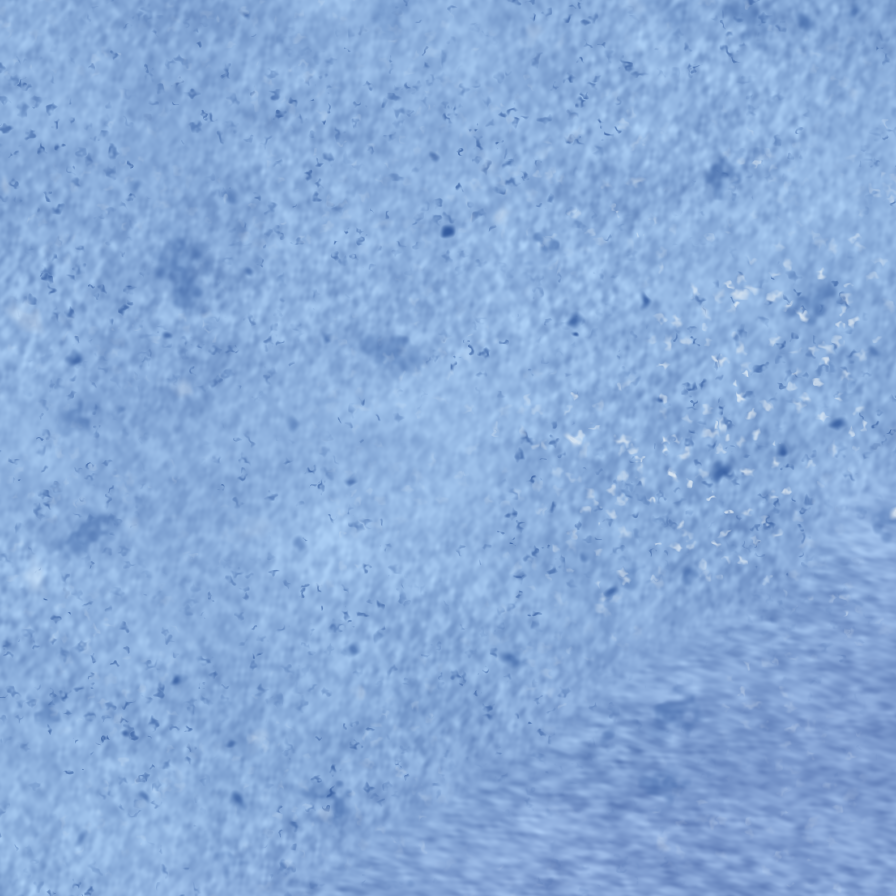
Give the GLSL for this texture, as a WebGL 2 fragment shader.

```glsl
#version 300 es
precision highp float;
// Weathered blue painted surface: fine grain, dark pits, pale chips and a brushed corner.
#define BASE_COLOR vec3(0.538, 0.678, 0.858)
#define BRUSHED_COLOR vec3(0.490, 0.610, 0.812)
#define PIT_COLOR vec3(0.18, 0.34, 0.61)
#define CHIP_COLOR vec3(0.92, 0.95, 0.97)
#define GRAIN_SCALE 112.0
#define GRAIN_CONTRAST 0.205
#define CLOUD_CONTRAST 0.150
#define PIT_DENSITY 0.40
#define CHIP_DENSITY 0.42

uniform vec2 u_resolution;
out vec4 fragColor;

float hash(vec2 p) {
  return fract(sin(dot(p, vec2(127.1, 311.7))) * 43758.5453);
}

float noise(vec2 p) {
  vec2 cell = floor(p), f = fract(p);
  f = f * f * (3.0 - 2.0 * f);
  float low = mix(hash(cell), hash(cell + vec2(1, 0)), f.x);
  float high = mix(hash(cell + vec2(0, 1)), hash(cell + vec2(1, 1)), f.x);
  return mix(low, high, f.y);
}

float fbm(vec2 p) {
  float sum = 0.0, weight = 0.5;
  for (int i = 0; i < 4; i++) {
    sum += weight * noise(p);
    p = mat2(1.6, 1.2, -1.2, 1.6) * p + 7.3;
    weight *= 0.55;
  }
  return sum / 1.01;
}

vec2 rotate(vec2 p, float angle) {
  float c = cos(angle), s = sin(angle);
  return vec2(c * p.x - s * p.y, s * p.x + c * p.y);
}

// Soft ellipses scattered over a jittered grid; radius is in grid cells.
float spots(vec2 p, float cells, float density, float radius, float seed) {
  vec2 q = p * cells, home = floor(q);
  float cover = 0.0;
  for (int j = -1; j <= 1; j++) {
    for (int i = -1; i <= 1; i++) {
      vec2 cell = home + vec2(i, j), key = cell + seed;
      float present = step(hash(key + 5.7), density);
      vec2 jitter = vec2(hash(key), hash(key + 19.3));
      vec2 d = rotate(q - cell - jitter, 6.283 * hash(key + 31.1));
      d.x *= mix(0.5, 1.0, hash(key + 43.9));
      float size = radius * mix(0.45, 1.0, hash(key + 57.7));
      float shape = 1.0 - smoothstep(0.15, 1.35, length(d) / size);
      cover = max(cover, present * shape * mix(0.3, 1.0, hash(key + 71.3)));
    }
  }
  return cover;
}

// Two octaves of stretched noise, centred on zero.
float grain(vec2 p, vec2 stretch, float angle) {
  vec2 q = rotate(p, angle) * stretch * GRAIN_SCALE;
  return 0.6 * noise(q) + 0.4 * noise(rotate(q, 0.5) * 1.7 + 23.1) - 0.5;
}

void main() {
  vec2 p = gl_FragCoord.xy / u_resolution.y;
  vec2 warp = vec2(noise(p * 95.0), noise(p * 95.0 + 40.0)) - 0.5;
  vec2 ragged = vec2(noise(p * 210.0), noise(p * 210.0 + 60.0)) - 0.5;
  float cloud = fbm(p * 5.0 + 3.0) - 0.5;
  float mottle = fbm(p * 22.0 + 9.0) - 0.5;

  // Brushed lower right corner, with a wavering border
  float border = 0.57 * p.x - 0.14 - p.y + 0.14 * cloud + 0.03 * mottle;
  float brushed = smoothstep(-0.03, 0.05, border);
  float depth = smoothstep(-0.16, 0.26, border);

  // Base tone, broad clouds and directional grain
  vec3 color = mix(BASE_COLOR, BRUSHED_COLOR, depth);
  float lit = 0.035 * (1.0 - smoothstep(0.0, 0.9, length(p - vec2(0.1, 0.15))));
  float fine = grain(p, vec2(1.1, 0.8), 0.35);
  float streaks = grain(p + 0.01 * cloud, vec2(0.50, 1.15), 0.15);
  float patchy = mix(0.6, 1.35, noise(p * 6.0 + 11.0));
  float tone = lit + CLOUD_CONTRAST * cloud + 0.07 * mottle;
  tone += GRAIN_CONTRAST * patchy * mix(fine, 1.15 * streaks, brushed);
  color += tone * vec3(1.0, 1.0, 0.78);

  // Dark marks: faint stains, small pits and a few deeper ones
  float stains = spots(p + 0.030 * warp, 6.0, 0.40, 0.16, 3.0);
  float pits = spots(p + 0.009 * ragged, 62.0, PIT_DENSITY, 0.30, 17.0);
  float deep = spots(p + 0.007 * warp, 14.0, 0.22, 0.12, 29.0);
  float crowd = smoothstep(0.2, 0.8, noise(p * 15.0 + 31.0));
  color = mix(color, PIT_COLOR, 0.50 * stains);
  color = mix(color, PIT_COLOR, 0.68 * pits * crowd * (1.0 - 0.75 * brushed));
  color = mix(color, PIT_COLOR, deep * (1.0 - 0.6 * brushed));

  // Pale chips, gathered toward the right
  float gather = 1.0 - smoothstep(0.06, 0.36, length((p - vec2(0.83, 0.53)) * vec2(1.0, 0.8)));
  float clump = mix(0.22, 1.0, gather) * smoothstep(0.2, 0.75, noise(p * 13.0));
  float chips = spots(p + 0.008 * ragged, 56.0, CHIP_DENSITY, 0.32, 53.0);
  float flakes = spots(p + 0.010 * warp, 13.0, 0.10, 0.17, 67.0);
  color = mix(color, CHIP_COLOR, 0.85 * chips * clump);
  color = mix(color, CHIP_COLOR, min(1.0, 1.5 * flakes) * mix(0.25, 1.0, gather));

  fragColor = vec4(clamp(color, 0.0, 1.0), 1.0);
}
```
